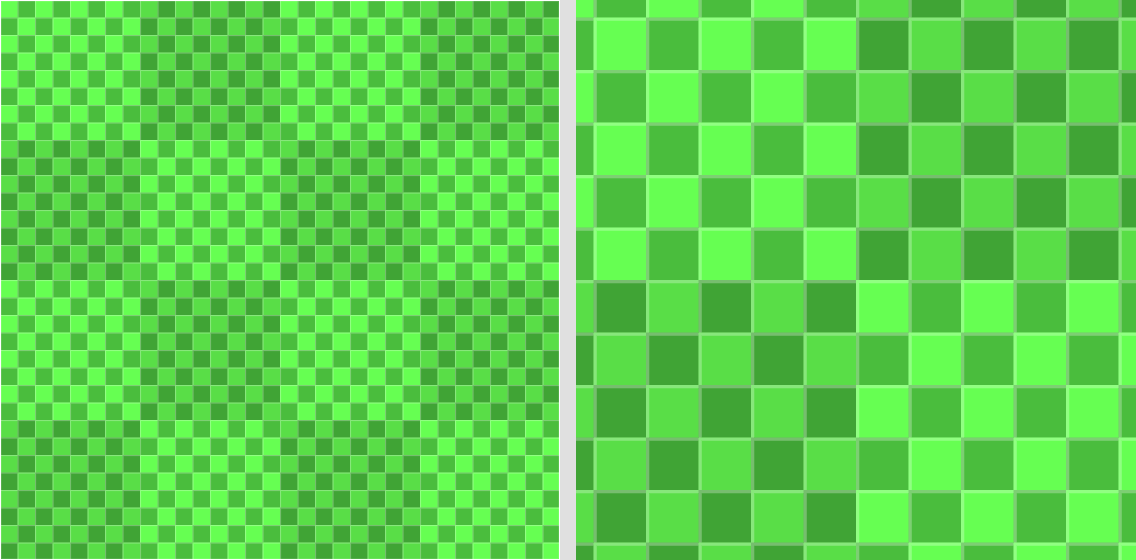
Left, the full canvas; right, a detail of the centre.
Reproduce this pattern procedurally as a three.js fragment shader.

```glsl
varying vec2 vUv;

const float CELLS = 32.0;           // small squares across and down
const float BLOCKS = 4.0;           // large shaded squares across and down
const float LINE_WIDTH = 0.0625;    // share of a cell
const float LINE_OPACITY = 0.28;
const float BORDER_WIDTH = 1.0 / 512.0;
const float BLOCK_SHADE = 0.87;     // brightness of the darker blocks
const vec3 LIGHT_GREEN = vec3(0.40, 1.00, 0.32);
const vec3 DARK_GREEN = vec3(0.29, 0.74, 0.24);
const vec3 LINE_COLOR = vec3(1.0);

// +1 on even unit intervals, -1 on odd ones, with edges one pixel soft
vec2 squareWave(vec2 p, vec2 pixel) {
  vec2 edgeDistance = 0.5 - abs(mod(p + 0.5, 2.0) - 1.0);
  return clamp(2.0 * edgeDistance / pixel, -1.0, 1.0);
}

// 1 on squares with an even column + row, 0 on the others
float checker(vec2 p, vec2 pixel) {
  vec2 wave = squareWave(p, pixel);
  return 0.5 + 0.5 * wave.x * wave.y;
}

// Total line width crossed between 0 and p
vec2 lineIntegral(vec2 p) {
  return floor(p) * LINE_WIDTH + min(fract(p), LINE_WIDTH);
}

// Box-filtered lines along the start of every cell
float gridLines(vec2 p, vec2 pixel) {
  vec2 covered = lineIntegral(p + 0.5 * pixel) - lineIntegral(p - 0.5 * pixel);
  vec2 lines = clamp(covered / pixel, 0.0, 1.0);
  return max(lines.x, lines.y);
}

// Frame along the canvas edges
float border(vec2 uv, vec2 pixel) {
  vec2 inset = min(uv, 1.0 - uv);
  vec2 frame = clamp((BORDER_WIDTH - inset) / pixel + 0.5, 0.0, 1.0);
  return max(frame.x, frame.y);
}

void main() {
  vec2 pixel = max(fwidth(vUv), vec2(1e-5));

  // Fine checks, dimmed in alternate blocks
  vec3 color = mix(LIGHT_GREEN, DARK_GREEN, checker(vUv * CELLS, pixel * CELLS));
  color *= mix(1.0, BLOCK_SHADE, checker(vUv * BLOCKS, pixel * BLOCKS));

  // Translucent lines on the left and top of each cell
  vec2 fromTopLeft = vec2(vUv.x, 1.0 - vUv.y);
  float lines = gridLines(fromTopLeft * CELLS, pixel * CELLS);
  color = mix(color, LINE_COLOR, LINE_OPACITY * lines);

  color = mix(color, LINE_COLOR, border(vUv, pixel));
  gl_FragColor = vec4(color, 1.0);
}
```
